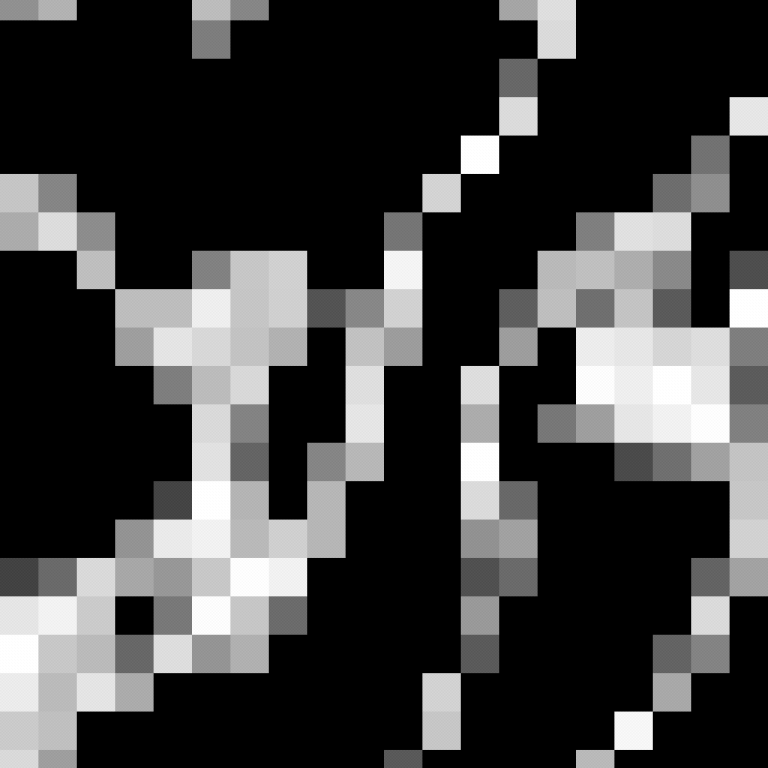
This texture is drawn by a WebGL 2 fragment shader. Its source:

```glsl
#version 300 es
precision highp float;

uniform vec2 u_resolution;
out vec4 fragColor;

float hash(vec2 p) {
    uvec2 q = uvec2(ivec2(p) + 4096);
    uint h = q.x * 1597334677u ^ q.y * 3812015801u;
    h = (h ^ (h >> 15)) * 2246822519u;
    h = (h ^ (h >> 13)) * 3266489917u;
    return float((h ^ (h >> 16)) >> 8) / 16777216.0;
}

// Slope of a randomly turned unit gradient at one lattice corner
float cornerSlope(vec2 corner, vec2 offset) {
    float angle = 6.28319 * hash(corner);
    return dot(vec2(cos(angle), sin(angle)), offset);
}

float gradientNoise(vec2 p) {
    vec2 i = floor(p), f = fract(p);
    vec2 s = f * f * (3.0 - 2.0 * f);
    vec2 e = vec2(1, 0);
    float low = mix(cornerSlope(i, f), cornerSlope(i + e, f - e), s.x);
    float high = mix(cornerSlope(i + e.yx, f - e.yx), cornerSlope(i + 1.0, f - 1.0), s.x);
    return mix(low, high, s.y);
}

// Grey of one block: bright along the noise ridges, black in the hollows
float blockGrey(vec2 cell) {
    vec2 p = vec2(cell.x * 0.17 - cell.y * 0.07, cell.y * 0.11) + vec2(7.3, 2.6);
    float field = gradientNoise(p) + 0.45 * gradientNoise(p * 2.1 + 31.7);
    float depth = abs(field) / 0.16;
    if (depth > 1.0) return 0.0;
    float jitter = 0.2 * (hash(cell + 211.0) - 0.5);
    return clamp(0.17 + 0.79 * sqrt(1.0 - depth) + jitter, 0.1, 1.0);
}

void main() {
    vec2 uv = gl_FragCoord.xy / u_resolution.y;
    vec2 grid = uv * 20.0 + vec2(0.0, 0.53);

    // Blend neighbouring blocks across a border one pixel wide
    float pixel = 20.0 / u_resolution.y;
    vec2 base = floor(grid - 0.5);
    vec2 blend = clamp((fract(grid - 0.5) - 0.5) / pixel + 0.5, 0.0, 1.0);
    float bottom = mix(blockGrey(base), blockGrey(base + vec2(1, 0)), blend.x);
    float top = mix(blockGrey(base + vec2(0, 1)), blockGrey(base + 1.0), blend.x);
    float grey = mix(bottom, top, blend.y);

    // Faint fine checker over the lit blocks
    vec2 wave = sin(uv * 512.0 * 3.14159265);
    grey += 0.015 * wave.x * wave.y * smoothstep(0.0, 0.2, grey);

    fragColor = vec4(vec3(grey), 1.0);
}
```
